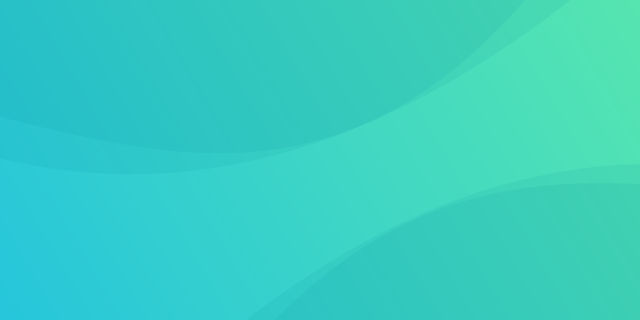
A Shadertoy shader for this background:

```glsl
// A diagonal cyan-to-mint gradient, crossed by two pairs of broad translucent
// curves: one pair hangs from the top, the other rises at the lower right.
// Each curve is a cubic edge, and overlapping layers deepen the tint.

// Cubic with coefficients in rising order of power
float cubic(vec4 k, float x) {
    return k.x + x * (k.y + x * (k.z + x * k.w));
}

// Slope of the same cubic
float cubicSlope(vec4 k, float x) {
    return k.y + x * (2.0 * k.z + x * 3.0 * k.w);
}

// Smooth coverage of the area where depth is less than the cubic edge
float coverAbove(vec4 k, float x, float depth) {
    float distanceToEdge = (cubic(k, x) - depth) / length(vec2(1.0, cubicSlope(k, x)));
    float halfPixel = 0.75 / iResolution.y;
    return smoothstep(-halfPixel, halfPixel, distanceToEdge);
}

vec3 addShade(vec3 color, float coverage) {
    return mix(color, vec3(0.0, 0.55, 0.62), 0.1 * coverage);
}

void mainImage(out vec4 fragColor, in vec2 fragCoord) {
    // The canvas spans 2 by 1 units
    vec2 p = fragCoord / iResolution.xy * vec2(2.0, 1.0);
    float depth = 1.0 - p.y;
    float fromRight = 2.0 - p.x;

    // Background gradient, rising thirty degrees to the right
    float blend = dot(p, vec2(0.866, 0.5)) / 2.232;
    vec3 color = mix(vec3(0.149, 0.776, 0.859), vec3(0.337, 0.898, 0.690), blend);

    // Upper pair of curves
    color = addShade(color, coverAbove(vec4(0.495, 0.243, -0.301, 0.005), p.x, depth));
    color = addShade(color, coverAbove(vec4(0.365, 0.253, -0.011, -0.170), p.x, depth));

    // Lower pair of curves, measured from the right side
    color = addShade(color, 1.0 - coverAbove(vec4(0.513, 0.020, 0.305, 0.0), fromRight, depth));
    color = addShade(color, 1.0 - coverAbove(vec4(0.5755, -0.050, 0.1705, 0.175), fromRight, depth));

    fragColor = vec4(color, 1.0);
}
```
